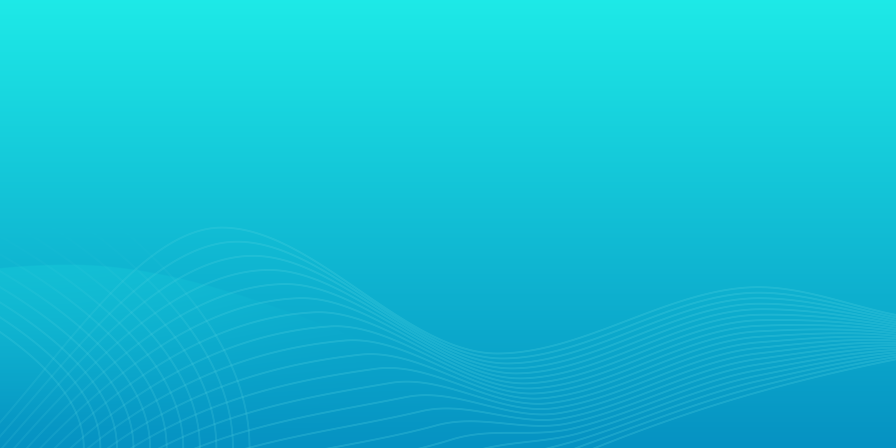
This background is drawn by a Shadertoy shader. Its source:

```glsl
// Aqua gradient with a soft hill and bundles of fine flowing wave lines.

const vec3 SKY_TOP = vec3(0.115, 0.915, 0.905);
const vec3 SEA_LOW = vec3(0.020, 0.570, 0.760);
const vec3 HILL_TINT = vec3(0.090, 0.800, 0.850);
const vec3 LINE_TINT = vec3(0.330, 0.830, 0.880);
const int WAVE_LINES = 20;
const int ARC_LINES = 11;
const float LINE_WIDTH = 0.0044;

// Knot = (x, height, slope), blended from the first line to the last.
vec3 knot(vec3 first, vec3 last, float t) {
    return mix(first, last, vec3(t, t, t * t));
}

// Cubic Hermite height between two knots.
float hermite(vec3 a, vec3 b, float x) {
    float w = b.x - a.x;
    float s = (x - a.x) / w;
    float r = 1.0 - s;
    return a.y * (1.0 + 2.0 * s) * r * r + b.y * s * s * (3.0 - 2.0 * s)
         + w * s * r * (a.z * r - b.z * s);
}

// Height of the wave line t (0 = uppermost, 1 = lowest) at x.
float waveHeight(float x, float t) {
    vec3 start  = knot(vec3(0.000, 0.057, 1.15), vec3(0.000, -0.536, 1.15), t);
    vec3 peak   = knot(vec3(0.495, 0.492, 0.00), vec3(1.146, -0.107, 0.50), t);
    vec3 valley = knot(vec3(1.110, 0.211, 0.00), vec3(1.328, 0.000, 0.40), t);
    vec3 crest  = knot(vec3(1.693, 0.359, 0.00), vec3(1.693, 0.125, 0.28), t);
    vec3 end    = knot(vec3(2.000, 0.297, -0.20), vec3(2.000, 0.198, 0.20), t);
    if (x < peak.x) return hermite(start, peak, x);
    if (x < valley.x) return hermite(peak, valley, x);
    if (x < crest.x) return hermite(valley, crest, x);
    return hermite(crest, end, x);
}

// Coverage of a smooth line at a given offset, corrected for its slope.
float stroke(float offset, float slope, float width, float pixel) {
    float d = abs(offset) * inversesqrt(1.0 + slope * slope);
    return 1.0 - smoothstep(0.5 * width - 0.5 * pixel, 0.5 * width + 0.5 * pixel, d);
}

// Main bundle that narrows towards the right.
float waveBundle(vec2 p, float pixel) {
    float clear = 1.0;
    for (int i = 0; i < WAVE_LINES; i++) {
        float t = float(i) / float(WAVE_LINES - 1);
        float y = waveHeight(p.x, t);
        float slope = (waveHeight(p.x + 0.002, t) - y) / 0.002;
        clear *= 1.0 - 0.24 * stroke(p.y - y, slope, LINE_WIDTH, pixel);
    }
    float fade = mix(0.55, 1.0, smoothstep(0.05, 0.7, p.x));
    return (1.0 - clear) * fade;
}

// Crossing arcs that fall steeply at the lower left.
float arcBundle(vec2 p, float pixel) {
    float clear = 1.0;
    for (int i = 0; i < ARC_LINES; i++) {
        float k = float(i);
        float bend = 1.19 + 0.16 * k;
        float x = 0.557 - 0.037 * k - bend * p.y * p.y;
        float slope = -2.0 * bend * p.y;
        clear *= 1.0 - 0.19 * stroke(p.x - x, slope, LINE_WIDTH, pixel);
    }
    return (1.0 - clear) * (1.0 - smoothstep(0.22, 0.52, p.y));
}

// Broad hill, brightest along its upper left edge.
float hillMask(vec2 p, float pixel) {
    float top = p.x < 0.156
        ? 0.409 - 0.32 * (p.x - 0.156) * (p.x - 0.156)
        : hermite(vec3(0.156, 0.409, 0.0), vec3(1.0, 0.165, -0.38), p.x);
    float inside = smoothstep(-pixel, pixel, top - p.y);
    float fade = (1.0 - smoothstep(0.1, 0.9, p.x)) * smoothstep(0.0, 0.42, p.y);
    return inside * fade;
}

void mainImage(out vec4 fragColor, in vec2 fragCoord) {
    vec2 uv = fragCoord / iResolution.xy;
    vec2 p = vec2(2.0 * uv.x, uv.y);
    float pixel = 1.0 / iResolution.y;

    vec3 color = mix(SEA_LOW, SKY_TOP, uv.y);
    color = mix(color, HILL_TINT, 0.42 * hillMask(p, pixel));
    color = mix(color, LINE_TINT, arcBundle(p, pixel));
    color = mix(color, LINE_TINT, waveBundle(p, pixel));
    fragColor = vec4(color, 1.0);
}
```
